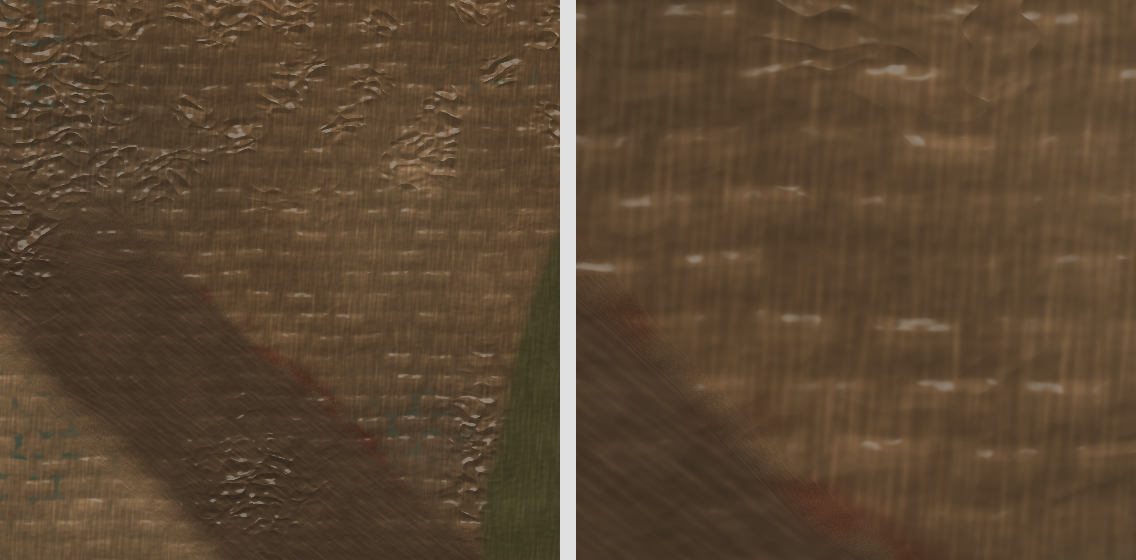
Left, the full canvas; right, a detail of the centre.
Write a Shadertoy shader that draws this texture.

```glsl
// Brown oil paint on coarse canvas: soft colour regions laid over a height
// field of woven bumps and crusty impasto, lit from above with pale glints.
// Noise comes from soft cellular blobs, warps from layered sines.

const vec3 BROWN  = vec3(0.360, 0.270, 0.182);
const vec3 TAN    = vec3(0.425, 0.335, 0.237);
const vec3 UMBER  = vec3(0.278, 0.215, 0.155);
const vec3 SHADOW = vec3(0.305, 0.245, 0.180);
const vec3 OLIVE  = vec3(0.262, 0.240, 0.145);
const vec3 RUST   = vec3(0.300, 0.170, 0.120);
const vec3 TEAL   = vec3(0.230, 0.285, 0.235);
const vec3 GLINT  = vec3(0.620, 0.590, 0.550);

const vec2 THREADS = vec2(14.0, 27.0);

float hash(vec2 p) {
    return fract(sin(dot(p, vec2(127.1, 311.7))) * 43758.5);
}

// Cellular noise: sum of round blobs, one per cell, averaging about 0.5
float softCells(vec2 p) {
    vec2 cell = floor(p), f = p - cell;
    float sum = 0.0;
    for (int j = -1; j <= 1; j++) {
        for (int i = -1; i <= 1; i++) {
            vec2 o = vec2(i, j);
            vec2 d = o + vec2(hash(cell + o), hash(cell + o + 57.3)) - f;
            sum += exp(-6.0 * dot(d, d));
        }
    }
    return sum;
}

// Layered sines used to bend coordinates
vec2 ripple(vec2 p) {
    vec2 sum = vec2(0.0);
    float amp = 0.5;
    for (int i = 0; i < 4; i++) {
        sum += amp * sin(p.yx + vec2(1.3, 4.1) * float(i));
        p = mat2(1.4, 1.1, -1.1, 1.4) * p + sum;
        amp *= 0.6;
    }
    return sum;
}

float spot(vec2 p, vec2 center, vec2 radius) {
    vec2 d = (p - center) / radius;
    return exp(-dot(d, d));
}

// 1 below the edge, 0 above it
float under(float x, float edge, float soft) {
    return 1.0 - smoothstep(edge - soft, edge + soft, x);
}

// Staggered thread bumps: gentle lower slope, steep upper lip
float weave(vec2 p) {
    vec2 q = (p + 0.0045 * ripple(p * 24.0)) * THREADS;
    float row = floor(q.y);
    q.x += 0.5 * mod(row, 2.0) + 0.3 * hash(vec2(row, 3.0));
    vec2 f = fract(q);
    float strength = 0.25 + 0.75 * hash(vec2(floor(q.x), row));
    float across = under(abs(f.x - 0.5), 0.36, 0.14);
    float along = smoothstep(0.0, 0.55, f.y) * under(f.y, 0.84, 0.15);
    return strength * across * along;
}

// Creased ridges and small lumps of thick paint
float crust(vec2 p) {
    vec2 q = p + 0.012 * ripple(p * 38.0);
    float ridge = 1.0 - 2.0 * abs(softCells(q * vec2(24.0, 36.0)) - 0.5);
    return ridge + 0.4 * softCells(q * vec2(65.0, 90.0));
}

float relief(vec2 p, float weaveDepth, float crustDepth) {
    float grain = softCells(p * vec2(85.0, 110.0));
    return weaveDepth * weave(p) + crustDepth * crust(p) + 0.0006 * grain;
}

// Fine bristle marks running along the given angle
float bristles(vec2 p, float angle) {
    float c = cos(angle), s = sin(angle);
    return softCells(mat2(c, -s, s, c) * p * vec2(22.0, 190.0)) - 0.5;
}

void mainImage(out vec4 fragColor, in vec2 fragCoord) {
    vec2 p = fragCoord / iResolution.xy;
    vec2 b = p + 0.008 * ripple(p * 17.0);
    float patches = softCells(p * vec2(8.0, 10.0) + 4.0);

    // Region masks
    float ridgeLine = 0.53 - 0.95 * max(b.x - 0.31, 0.0) + 0.3 * max(0.31 - b.x, 0.0);
    float ridgeSoft = mix(0.09, 0.018, smoothstep(0.1, 0.4, p.x));
    float belowRidge = under(b.y, ridgeLine, ridgeSoft);
    float corner = under(b.y, 0.40 - 1.02 * b.x, 0.05);
    float band = belowRidge * (1.0 - corner);
    float oliveEdge = 0.857 + 0.09 * p.y + 0.25 * p.y * p.y;
    float olive = 1.0 - under(b.x, oliveEdge, 0.016);

    // Ground colours
    vec3 color = mix(BROWN, TAN, 0.75 * spot(p, vec2(0.73, 0.60), vec2(0.20, 0.24)));
    color = mix(color, SHADOW, 0.75 * spot(p, vec2(0.20, 0.70), vec2(0.22, 0.20)));
    color = mix(color, SHADOW, 0.80 * spot(p, vec2(0.74, 0.20), vec2(0.20, 0.14)));
    color = mix(color, UMBER, band);
    color = mix(color, TAN, corner);
    float seam = exp(-pow((b.y - ridgeLine - 0.008) / 0.022, 2.0));
    seam *= smoothstep(0.30, 0.40, p.x) * under(p.x, 0.72, 0.06);
    color = mix(color, RUST, 0.75 * seam * smoothstep(0.15, 0.7, softCells(p * 20.0)));
    color = mix(color, OLIVE, olive);
    color *= 0.95 + 0.10 * patches;

    // Bristles, thread tone and teal underpaint in the gaps
    float angle = mix(1.5, -0.65, band);
    color *= 1.0 + 0.11 * bristles(p, angle);
    float bump = weave(p);
    color *= 1.0 + (0.13 * bump - 0.04) * (1.0 - 0.6 * band) * (1.0 - olive);
    float teal = spot(p, vec2(0.04, 0.88), vec2(0.09, 0.14))
               + spot(p, vec2(0.04, 0.20), vec2(0.13, 0.12))
               + 0.7 * spot(p, vec2(0.73, 0.25), vec2(0.10, 0.08))
               + 0.5 * spot(p, vec2(0.88, 0.87), vec2(0.12, 0.05));
    float bare = under(bump, 0.08, 0.08) * smoothstep(0.4, 0.8, softCells(p * 30.0));
    color = mix(color, TEAL, 0.8 * min(teal, 1.0) * bare * (1.0 - band));

    // Thick paint gathers along the top and in a few clumps
    float thick = smoothstep(0.56, 0.78, p.y) * smoothstep(0.45, 0.85, patches);
    thick += spot(p, vec2(0.10, 0.82), vec2(0.10, 0.13));
    thick += spot(p, vec2(0.03, 0.57), vec2(0.06, 0.10));
    thick += spot(p, vec2(0.85, 0.20), vec2(0.05, 0.12));
    thick += 0.8 * spot(p, vec2(0.46, 0.13), vec2(0.09, 0.09));
    thick = min(thick, 1.0) * (1.0 - 0.8 * olive);

    // Slopes of the relief, positive where they face the light
    float weaveDepth = 0.0055 * (1.0 - 0.45 * band) * (1.0 - 0.9 * olive);
    float crustDepth = 0.0095 * thick + 0.0006;
    float e = 0.0016;
    float h = relief(p, weaveDepth, crustDepth);
    float up = (h - relief(p + vec2(0.0, e), weaveDepth, crustDepth)) / e;
    float side = (h - relief(p - vec2(e, 0.0), weaveDepth, crustDepth)) / e;
    float light = up + 0.25 * side;

    // Diffuse shading and broken wet glints
    color *= 1.0 + 0.23 * clamp(light, -0.9, 0.9);
    float broken = smoothstep(0.35, 0.9, softCells(p * vec2(60.0, 95.0) + 9.0));
    float glint = smoothstep(0.28, 0.85, light) * broken;
    color = mix(color, GLINT, 0.62 * glint);
    fragColor = vec4(color, 1.0);
}
```
